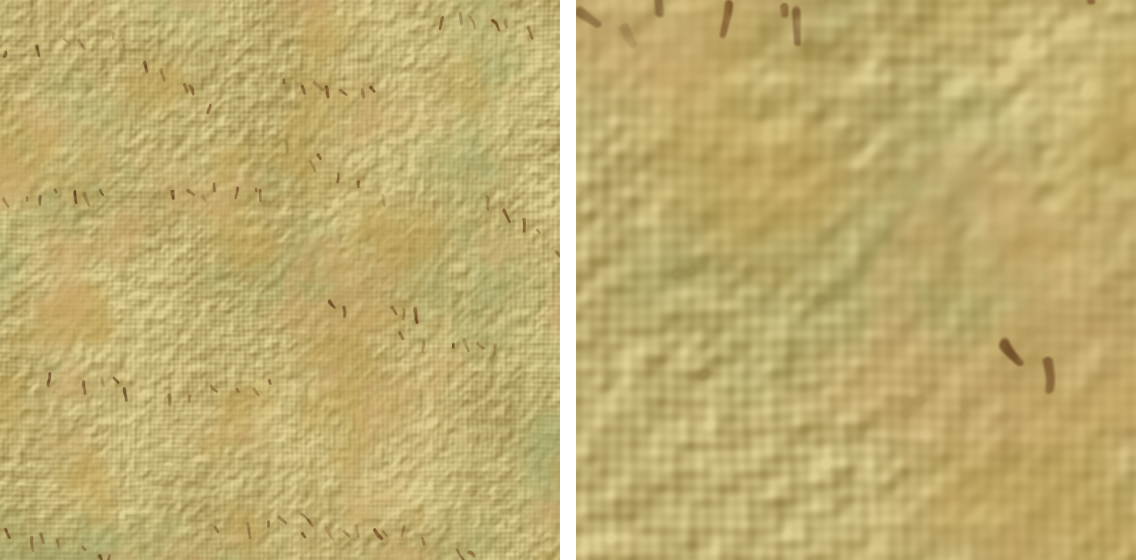
Left: the whole. Right: its middle third, enlarged.
This texture is drawn by a three.js fragment shader. Its source:

```glsl
// Aged painted canvas: mottled straw paint over a fine cloth weave.
// Layered noise gives the tint patches, a lit height field gives the relief,
// and jittered trails of short brown strokes are scattered on top.

varying vec2 vUv;

const vec3 SHADE = vec3(0.63, 0.56, 0.32);
const vec3 LIGHT = vec3(0.84, 0.78, 0.54);
const vec3 GREEN = vec3(0.62, 0.67, 0.45);
const vec3 OCHRE = vec3(0.74, 0.61, 0.31);
const vec3 ROSE = vec3(0.80, 0.65, 0.43);
const vec3 DARK_BROWN = vec3(0.24, 0.16, 0.06);
const vec3 RED_BROWN = vec3(0.48, 0.25, 0.10);

const float MEAN_TONE = 0.61;
const float MOTTLE = 0.75;
const float RELIEF = 1.5;
const float WEAVE = 0.20;
const float THREADS = 118.0;
const vec2 LIGHT_STEP = vec2(-0.0032, 0.0036);

const int TRAIL_GRID = 4;
const int STROKES = 7;
const float STROKE_GAP = 0.029;
const float STROKE_WIDTH = 0.0017;
const float STROKE_SOFT = 0.0028;

float hash(vec2 p) {
  return fract(sin(dot(p, vec2(127.1, 311.7))) * 43758.5453);
}

float noise(vec2 p) {
  vec2 i = floor(p);
  vec2 f = fract(p);
  f = f * f * (3.0 - 2.0 * f);
  float low = mix(hash(i), hash(i + vec2(1.0, 0.0)), f.x);
  float high = mix(hash(i + vec2(0.0, 1.0)), hash(i + 1.0), f.x);
  return mix(low, high, f.y);
}

float fbm(vec2 p) {
  float sum = 0.0;
  float gain = 0.5;
  for (int i = 0; i < 5; i++) {
    sum += gain * noise(p);
    p = mat2(1.6, 1.2, -1.2, 1.6) * p + 7.3;
    gain *= 0.5;
  }
  return sum / 0.97;
}

// Lumpy paint surface, lit from the upper left
float paintHeight(vec2 p) {
  return 0.9 * noise(p * 62.0) + 0.45 * noise(p * 118.0 + 9.0);
}

float relief(vec2 p) {
  return paintHeight(p) - paintHeight(p + LIGHT_STEP);
}

// Crossed threads whose strength and brightness wander
float weave(vec2 p) {
  vec2 q = p * THREADS + 0.5 * vec2(noise(p * 14.0), noise(p * 14.0 + 31.0));
  vec2 ridge = sin(6.2832 * q);
  vec2 strength = vec2(noise(p * 9.0 + 3.0), noise(p * 9.0 + 17.0)) + 0.25;
  float streaks = noise(vec2(q.x, p.y * 9.0)) + noise(vec2(p.x * 9.0, q.y)) - 1.0;
  return dot(ridge, strength) + 0.9 * streaks;
}

float segment(vec2 p, vec2 a, vec2 b) {
  vec2 ab = b - a;
  return length(p - a - ab * clamp(dot(p - a, ab) / dot(ab, ab), 0.0, 1.0));
}

// Draws one trail of leaning strokes around the centre of a jittered cell
vec3 drawTrail(vec3 color, vec2 p, vec2 cell) {
  vec2 jitter = vec2(hash(cell + 2.3), hash(cell + 5.9));
  vec2 centre = (cell + 0.1 + 0.8 * jitter) / float(TRAIL_GRID);
  float slope = mix(0.15, -0.75, hash(cell + 8.1));
  float redness = hash(cell + 4.7);
  for (int k = 0; k < STROKES; k++) {
    vec2 seed = cell * 13.7 + float(k) * 3.17;
    float along = (float(k) - 3.0 + 0.8 * (hash(seed) - 0.5)) * STROKE_GAP;
    vec2 start = centre + vec2(along, along * slope + 0.022 * (hash(seed + 1.1) - 0.5));
    float lean = mix(-0.3, 0.95, hash(seed + 2.2));
    float reach = mix(0.004, 0.023, hash(seed + 3.3));
    vec2 tip = start + reach * vec2(sin(lean), -cos(lean));
    float d = segment(p, start, tip);
    float taper = mix(1.0, 0.5, clamp(length(p - start) / reach, 0.0, 1.0));
    float ink = 1.0 - smoothstep(0.0, STROKE_SOFT, d - STROKE_WIDTH * taper);
    float opacity = step(0.2, hash(seed + 4.4)) * mix(0.25, 0.9, hash(seed + 5.5));
    vec3 brown = mix(DARK_BROWN, RED_BROWN, 0.5 * (redness + hash(seed + 6.6)));
    color = mix(color, OCHRE * 0.88, 0.22 * opacity * exp(-d * d * 9000.0));
    color = mix(color, brown, ink * opacity * (0.55 + 0.45 * noise(p * 150.0)));
  }
  return color;
}

void main() {
  vec2 p = vUv;

  // Large tint patches
  float tone = MEAN_TONE + MOTTLE * (fbm(p * 8.0) - 0.5);
  tone += RELIEF * relief(p) + WEAVE * 0.55 * weave(p);
  vec3 color = mix(SHADE, LIGHT, clamp(tone, -0.1, 1.15));
  color = mix(color, GREEN, 0.5 * smoothstep(0.50, 0.78, fbm(p * 6.0 + 21.0)));
  color = mix(color, OCHRE, 0.5 * smoothstep(0.54, 0.78, fbm(p * 7.0 + 43.0)));
  color = mix(color, ROSE, 0.45 * smoothstep(0.54, 0.78, fbm(p * 9.0 + 67.0)));

  // Scattered stroke trails, with slightly ragged edges
  vec2 ragged = p + 0.004 * (vec2(noise(p * 70.0), noise(p * 70.0 + 5.0)) - 0.5);
  for (int j = 0; j < TRAIL_GRID; j++) {
    for (int i = 0; i < TRAIL_GRID; i++) {
      color = drawTrail(color, ragged, vec2(float(i), float(j)));
    }
  }
  gl_FragColor = vec4(color, 1.0);
}
```
